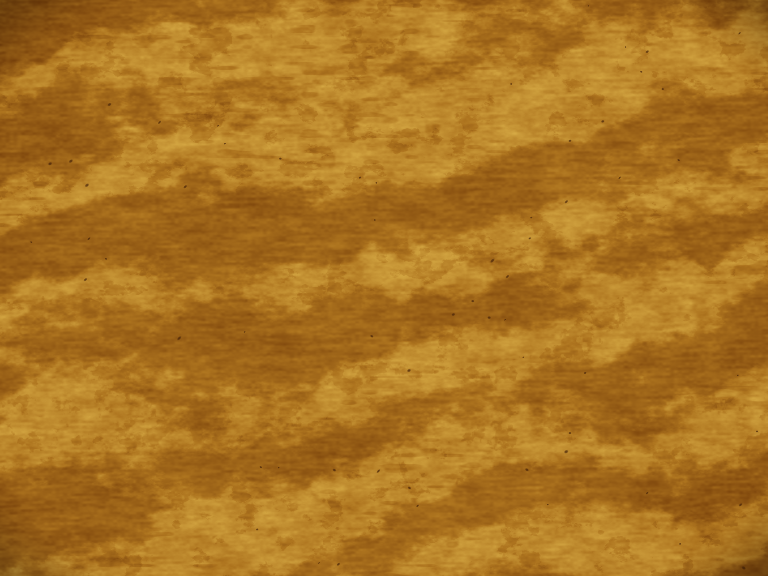
Reproduce this texture procedurally as a WebGL 1 fragment shader.

```glsl
precision highp float;
uniform vec2 u_resolution;

float hash(vec2 p) {
  vec3 q = fract(p.xyx * 0.1031);
  q += dot(q, q.yzx + 33.33);
  return fract((q.x + q.y) * q.z);
}

float noise(vec2 p) {
  vec2 cell = floor(p), f = fract(p);
  f = f * f * (3.0 - 2.0 * f);
  float low = mix(hash(cell), hash(cell + vec2(1.0, 0.0)), f.x);
  float high = mix(hash(cell + vec2(0.0, 1.0)), hash(cell + 1.0), f.x);
  return mix(low, high, f.y);
}

// Layered noise, centred on zero
float fbm(vec2 p) {
  float sum = 0.0, amplitude = 0.5;
  for (int i = 0; i < 5; i++) {
    sum += amplitude * (noise(p) - 0.5);
    p = p * 2.03 + vec2(17.3, 9.1);
    amplitude *= 0.6;
  }
  return sum;
}

// Wavy bands climbing to the right, with ragged edges; 1 is pale wood
float paleBands(vec2 p) {
  float height = p.y - 0.19 * p.x + 0.022 * sin(p.x * 6.0 + p.y * 4.0);
  height += 0.2 * fbm(p * vec2(2.0, 2.6) + 4.0);
  float field = 0.5 * sin(height * 31.0 + 0.6);
  field += 1.9 * fbm(vec2(p.x * 2.2, height * 8.0) + 31.0);
  field += 1.5 * fbm(p * vec2(17.0, 26.0) + 52.0);
  return smoothstep(-0.3, 0.42, field);
}

// Sparse dark pits, one candidate per cell
float pits(vec2 p) {
  p *= 30.0;
  vec2 cell = floor(p);
  vec2 centre = 0.25 + 0.5 * vec2(hash(cell + 3.7), hash(cell + 8.2));
  vec2 offset = fract(p) - centre;
  offset.y -= offset.x * (hash(cell + 5.1) - 0.3);
  float radius = 0.04 + 0.06 * hash(cell + 1.9);
  float spot = 1.0 - smoothstep(0.3, 1.3, length(offset * vec2(0.9, 1.1)) / radius);
  float cluster = smoothstep(0.35, 0.7, noise(cell * 0.2 + 6.0));
  return spot * step(0.985 - 0.07 * cluster, hash(cell + 12.4));
}

void main() {
  vec2 uv = gl_FragCoord.xy / u_resolution;
  vec2 p = gl_FragCoord.xy / u_resolution.y;

  float pale = paleBands(p);
  float tone = mix(0.28, 0.72, pale);

  // Cloudy mottling, crisper on the pale wood
  tone += 0.28 * fbm(p * vec2(5.0, 9.0) + 71.0);
  tone += mix(0.24, 0.44, pale) * fbm(p * vec2(26.0, 40.0) + 15.0);

  // Fine fibres and speckle
  float grainY = p.y - 0.02 * p.x + 0.006 * noise(p * 7.0);
  tone += 0.13 * (noise(vec2(p.x * 14.0, grainY * 165.0)) - 0.5);
  tone += 0.17 * (noise(vec2(p.x * 45.0, grainY * 230.0) + 40.0) - 0.5);
  tone += 0.14 * (noise(p * vec2(150.0, 220.0) + 11.0) - 0.5);

  // Stains and short dark dashes on the pale wood
  float stains = smoothstep(0.09, 0.2, fbm(p * vec2(26.0, 34.0) + 90.0));
  float dashes = smoothstep(0.68, 0.86, noise(p * vec2(28.0, 110.0) + 63.0));
  dashes *= smoothstep(0.4, 0.65, noise(p * vec2(4.0, 6.0) + 27.0));
  tone -= pale * (0.2 * stains + 0.2 * dashes);

  // Darker corners
  vec2 edge = (uv - 0.5) * 2.0;
  tone += 0.045 - 0.16 * smoothstep(0.6, 2.0, dot(edge, edge));

  vec3 umber = vec3(0.50, 0.28, 0.05);
  vec3 ochre = vec3(0.68, 0.455, 0.12);
  vec3 straw = vec3(0.82, 0.64, 0.25);
  tone = clamp(tone, -0.3, 1.15);
  vec3 color = mix(umber, ochre, min(tone * 2.0, 1.0));
  color = mix(color, straw, max(tone * 2.0 - 1.0, 0.0));
  color = mix(color, vec3(0.27, 0.13, 0.03), 0.7 * pits(p));
  color *= 1.0 - 0.25 * smoothstep(1.4, 2.1, dot(edge, edge));
  gl_FragColor = vec4(color, 1.0);
}
```
